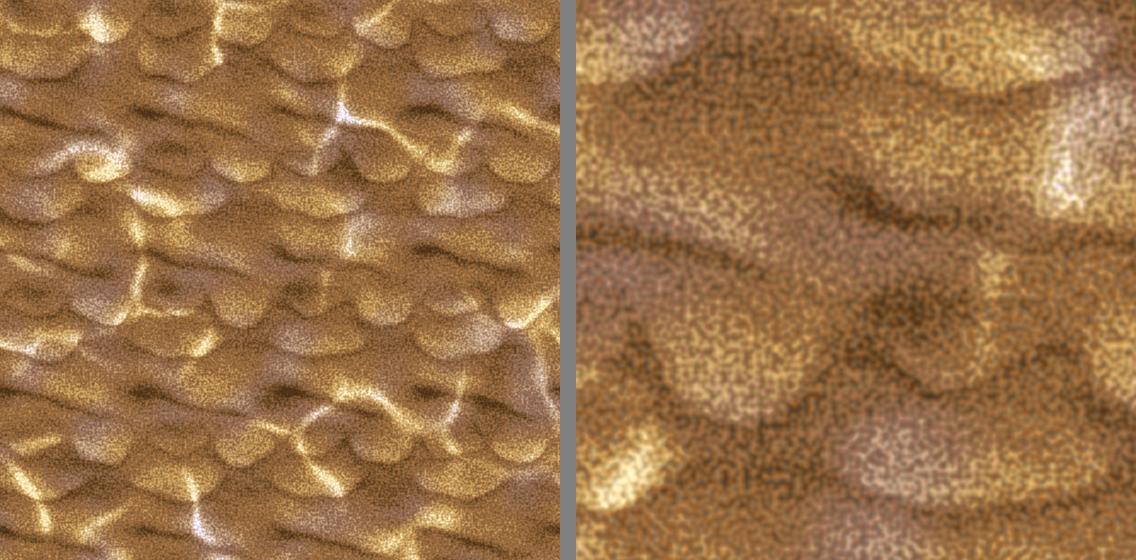
Left: the whole. Right: its middle third, enlarged.
A Shadertoy shader for this texture:

```glsl
vec2 hash2(vec2 p) {
    vec3 h = fract(p.xyx * vec3(0.1031, 0.103, 0.0973));
    h += dot(h, h.yzx + 33.33);
    return fract((h.xx + h.yz) * h.zy);
}

float corner(vec2 cell, vec2 f, vec2 o) {
    float a = 6.2832 * hash2(cell + o).x;
    return dot(vec2(cos(a), sin(a)), f - o);
}

float gradientNoise(vec2 p) {
    vec2 i = floor(p), f = p - i;
    vec2 u = f * f * f * (f * (f * 6.0 - 15.0) + 10.0);
    float low = mix(corner(i, f, vec2(0, 0)), corner(i, f, vec2(1, 0)), u.x);
    float high = mix(corner(i, f, vec2(0, 1)), corner(i, f, vec2(1, 1)), u.x);
    return mix(low, high, u.y);
}

// Gap between the two nearest cell centres: zero along the veins
float veinGap(vec2 p) {
    vec2 cell = floor(p);
    float first = 9.0, second = 9.0;
    for (int y = -1; y <= 1; y++)
    for (int x = -1; x <= 1; x++) {
        vec2 c = cell + vec2(x, y);
        float d = length(c + 0.1 + 0.8 * hash2(c + 17.0) - p);
        second = min(second, max(first, d));
        first = min(first, d);
    }
    return second - first;
}

// Offset to the nearest copy of a point repeated in every tile
vec2 tiled(vec2 q, vec2 center) {
    vec2 d = q - center;
    return d - floor(d + 0.5);
}

float blob(vec2 q, vec2 center, vec2 radius) {
    vec2 d = tiled(q, center) / radius;
    return exp(-dot(d, d));
}

// Overlapping scale: dim at its top, bright rounded lower rim, soft shadow below
float addScale(float tone, vec2 q, vec2 center, vec2 radius, float top, float rim) {
    vec2 d = tiled(q, center) / radius;
    float e = length(d);
    tone *= 1.0 - 0.38 * (1.0 - smoothstep(0.9, 1.45, e)) * smoothstep(-0.3, 0.6, d.y);
    float lit = mix(top, rim, smoothstep(-0.9, 0.5, d.y)) - 0.1 * smoothstep(0.75, 1.0, e);
    float mask = (1.0 - smoothstep(0.9, 1.05, e)) * smoothstep(-1.0, -0.2, d.y);
    return mix(tone, lit, mask);
}

vec3 goldRamp(float t) {
    vec3 c = mix(vec3(0.31, 0.20, 0.09), vec3(0.60, 0.42, 0.24), smoothstep(0.0, 0.52, t));
    c = mix(c, vec3(0.78, 0.62, 0.36), smoothstep(0.48, 0.76, t));
    return mix(c, vec3(0.98, 0.90, 0.70), smoothstep(0.7, 1.08, t));
}

void mainImage(out vec4 fragColor, in vec2 fragCoord) {
    vec2 uv = fragCoord / iResolution.xy;
    vec2 wobble = vec2(gradientNoise(uv * 16.0), gradientNoise(uv * 16.0 + 40.0));
    vec2 q = vec2(uv.x, 1.0 - uv.y) * 4.0 + 0.07 * wobble;

    // Slanted ridge with a dark crease beneath, and hollows
    float tone = 0.48;
    vec2 d = tiled(q, vec2(0.38, 0.88));
    float slant = d.y - 0.25 * d.x;
    float span = 1.0 - smoothstep(0.3, 0.5, abs(d.x));
    tone += span * 0.13 * exp(-pow((slant + 0.13) / 0.1, 2.0));
    tone -= span * 0.24 * exp(-pow(slant / 0.035, 2.0));
    tone -= 0.15 * blob(q, vec2(0.78, 0.48), vec2(0.2, 0.14));
    tone -= 0.2 * blob(q, vec2(0.0, 0.8), vec2(0.14, 0.08));

    // Scales
    tone = addScale(tone, q, vec2(0.28, 0.38), vec2(0.35, 0.18), 0.36, 0.64);
    tone = addScale(tone, q, vec2(0.25, 0.11), vec2(0.23, 0.15), 0.34, 0.53);
    tone = addScale(tone, q, vec2(0.73, 0.14), vec2(0.22, 0.18), 0.42, 0.66);
    tone -= 0.14 * blob(q, vec2(0.2, 0.1), vec2(0.14, 0.07));

    // Broken glowing veins around darker pools
    vec2 bend = vec2(gradientNoise(uv * 7.0 + 5.0), gradientNoise(uv * 7.0 + 60.0));
    float gap = veinGap(uv * 5.0 + 0.45 * bend + 0.06 * wobble);
    float strength = smoothstep(-0.2, 0.35, gradientNoise(uv * 6.0 + 23.0));
    float glow = exp(-pow(gap / 0.13, 2.0)) + 0.3 * exp(-gap / 0.2);
    tone += glow * strength * 0.42 * (0.35 + tone);
    tone -= 0.15 * strength * smoothstep(0.25, 0.7, gap);

    // Uneven light and slanted streaks
    tone += 0.12 * gradientNoise(uv * 8.0 + 90.0);
    tone += 0.1 * gradientNoise(vec2(uv.x + uv.y * 2.0, uv.y - uv.x * 0.4) * 26.0);

    // Colour, with greyish patches and fine coloured grain
    float grain = gradientNoise(uv * 231.0) + 0.5 * gradientNoise(uv * 143.0 + 7.0);
    float tint = gradientNoise(uv * 217.0 + 300.0);
    vec3 color = goldRamp(tone + 0.2 * grain);
    float grey = smoothstep(-0.1, 0.4, gradientNoise(uv * 9.0 + 130.0) + 0.5 * tint);
    color *= mix(vec3(1.0), vec3(0.97, 1.02, 1.45), grey * smoothstep(0.2, 0.5, tone));
    color *= 1.0 + 0.16 * grain;
    color += vec3(0.07, -0.02, -0.09) * tint;
    fragColor = vec4(clamp(color, 0.0, 1.0), 1.0);
}
```
